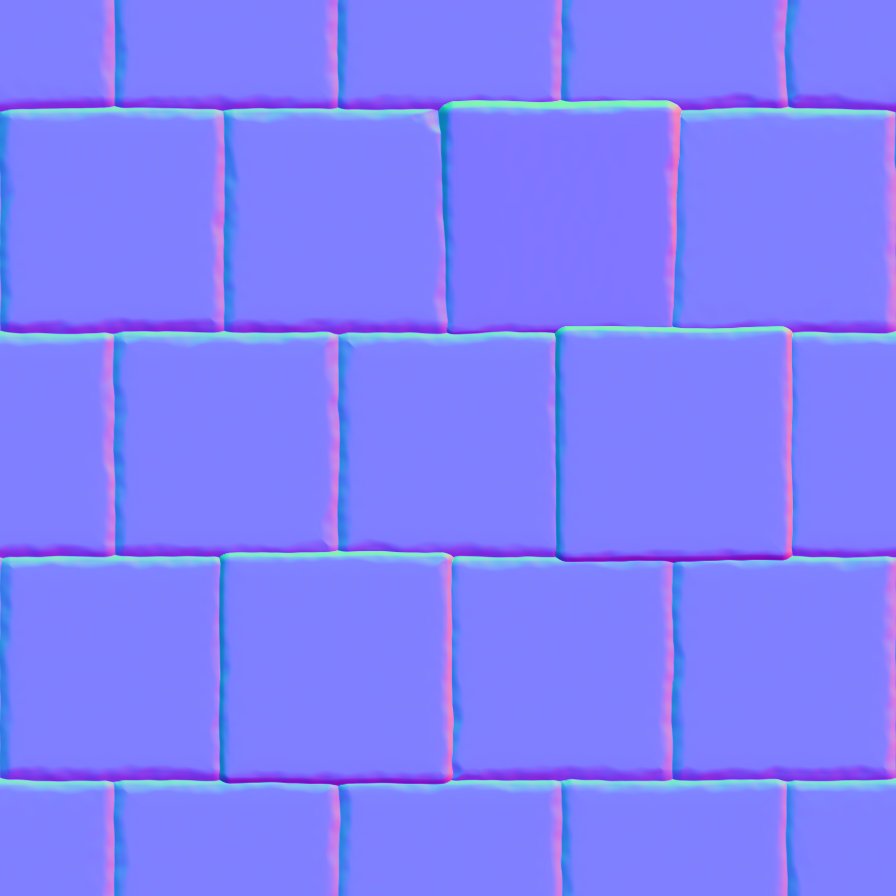
Write a three.js fragment shader that draws this texture map.

```glsl
// Tangent-space normal map of worn square stone blocks in four staggered rows.
varying vec2 vUv;

const float STONES = 4.0;             // repeats across and down
const vec2 LAYOUT_SHIFT = vec2(0.51, 0.52);
const float JOINT = 0.004;            // half gap, in stone widths
const float CORNER_RADIUS = 0.045;
const float RIM_WIDTH = 0.013;

vec2 hashGradient(vec2 cell) {
  float angle = 6.2832 * fract(sin(dot(cell, vec2(127.1, 311.7))) * 4375.85);
  return vec2(cos(angle), sin(angle));
}

float cornerDot(vec2 cell, vec2 f, vec2 corner) {
  return dot(hashGradient(cell + corner), f - corner);
}

float gradientNoise(vec2 p) {
  vec2 cell = floor(p);
  vec2 f = fract(p);
  vec2 u = f * f * f * (f * (f * 6.0 - 15.0) + 10.0);
  float low = mix(cornerDot(cell, f, vec2(0.0)), cornerDot(cell, f, vec2(1.0, 0.0)), u.x);
  float high = mix(cornerDot(cell, f, vec2(0.0, 1.0)), cornerDot(cell, f, vec2(1.0)), u.x);
  return mix(low, high, u.y);
}

float smoothMin(float a, float b, float k) {
  float h = max(k - abs(a - b), 0.0) / k;
  return min(a, b) - 0.25 * k * h * h;
}

// Depth below a flat top: rises with distance, then stays at zero
float ramp(float distance, float width, float softness) {
  return smoothMin(distance - width, 0.0, softness);
}

float roundedBox(vec2 p, float halfSize, float radius) {
  vec2 q = abs(p) - halfSize + radius;
  return length(max(q, 0.0)) + min(max(q.x, q.y), 0.0) - radius;
}

// One proud stone in each of the lower three rows
float stoneLift(vec2 id) {
  float chosen = floor(1.5 + 0.5 * id.y);
  float amount = (3.0 - id.y) * (id.y + 1.0) * 0.25;
  return amount * (1.0 - step(0.5, abs(id.x - chosen)));
}

// Broken corner: a sloping, uneven cut on a few stones
float chipCorner(float height, vec2 p, vec2 id, float roughness) {
  float chipped = 1.0 - step(0.5, abs(mod(2.0 * id.x + id.y, 5.0) - 4.0));
  float side = id.x < 1.5 ? 1.0 : -1.0;
  float size = id.x < 1.5 ? 0.2 : 0.14;
  float inset = 1.0 - side * (p.x + p.y);
  float cut = 0.008 + 0.2 * (inset - size) + 0.02 * roughness;
  return mix(height, smoothMin(height, cut, 0.006), chipped);
}

float stoneHeight(vec2 p, vec2 id) {
  vec2 seed = id * 17.3;
  float lift = stoneLift(id);
  float wobble = gradientNoise(p * 2.3 + seed);
  float facets = gradientNoise(p * 5.0 + seed.yx + 9.0);
  float roughness = gradientNoise(p * 13.0 + seed.yx + 5.0);

  // Distance inward from the uneven outline
  float halfSize = 0.5 - JOINT + 0.028 * lift;
  float inside = -roundedBox(p, halfSize, CORNER_RADIUS);
  inside += 0.016 * wobble + 0.005 * facets;

  // Steep rim, flat bevel and soft shoulder
  float topSide = smoothstep(-0.02, 0.02, p.y - abs(p.x));
  float rimSlope = 0.25 + 0.65 * topSide + 1.5 * lift;
  float bevelWidth = 0.036 + 0.035 * facets + 0.015 * roughness;
  float height = rimSlope * ramp(inside, RIM_WIDTH, 0.01);
  height += 0.47 * ramp(inside, bevelWidth, 0.016);
  height += 0.006 * (1.0 - exp(-max(inside, -0.1) / 0.035));

  // Worn face, strongest near the edges of some stones
  float wear = 0.1 + 0.6 * step(2.5, id.x) * step(1.5, id.y);
  height += 0.004 * wear * roughness * exp(-max(inside, 0.0) / 0.08);
  height = chipCorner(height, p, id, roughness);

  // Sunken lower edge on a tilted stone
  return height + 0.032 * lift + 0.1 * lift * step(1.5, id.y) * p.y;
}

// Highest of the four stones nearest to a point
float wallHeight(vec2 p) {
  float height = -1.0;
  for (int j = 0; j < 2; j++) {
    float row = floor(p.y - 0.5) + float(j);
    float x = p.x - LAYOUT_SHIFT.x * mod(row, 2.0);
    for (int i = 0; i < 2; i++) {
      float column = floor(x - 0.5) + float(i);
      vec2 local = vec2(x - column, p.y - row) - 0.5;
      vec2 id = mod(vec2(column, row), STONES);
      height = max(height, stoneHeight(local, id));
    }
  }
  return height;
}

// Central differences also soften the joints
vec3 wallNormal(vec2 p, float spread) {
  vec2 e = vec2(spread, 0.0);
  float dx = wallHeight(p + e.xy) - wallHeight(p - e.xy);
  float dy = wallHeight(p + e.yx) - wallHeight(p - e.yx);
  return normalize(vec3(-dx, -dy, 2.0 * spread));
}

void main() {
  vec2 p = vUv * STONES - vec2(0.0, LAYOUT_SHIFT.y);
  gl_FragColor = vec4(0.5 + 0.5 * wallNormal(p, 0.004), 1.0);
}
```
